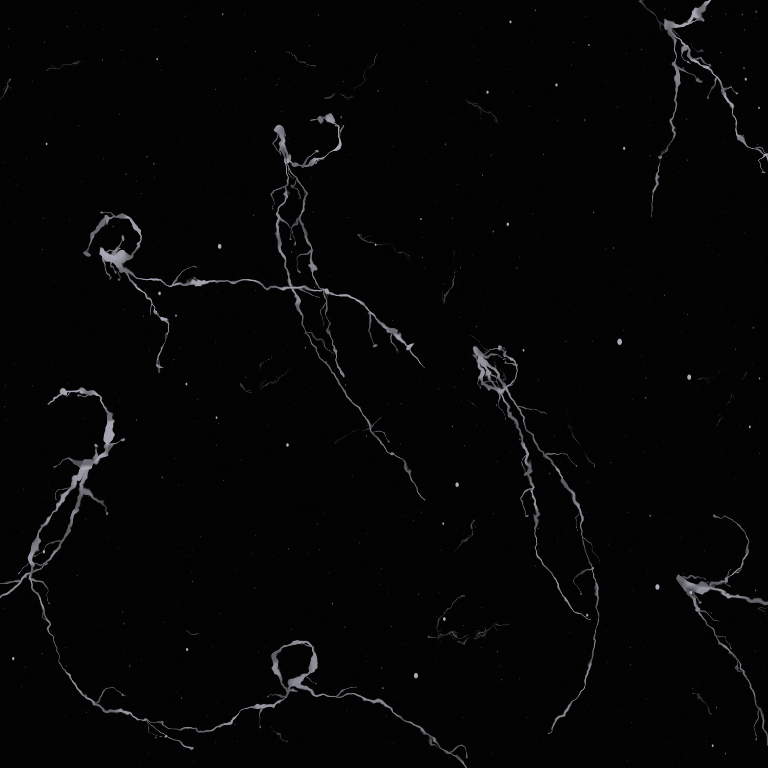
Write a three.js fragment shader that draws this texture.

```glsl
// Pale, knotted paint threads and scattered specks on near-black stone.
varying vec2 vUv;

const int STEPS = 14;
const int STRANDS = 21;
const int HAIRS = 26;
const float EDGE = 0.0010;
const vec3 STONE = vec3(0.006, 0.006, 0.008);
const vec3 PAINT = vec3(0.68, 0.68, 0.73);

float hash(vec2 p) {
  vec3 q = fract(p.xyx * 0.1031);
  q += dot(q, q.yzx + 33.33);
  return fract((q.x + q.y) * q.z);
}

float noise(vec2 p) {
  vec2 cell = floor(p);
  vec2 f = fract(p);
  f = f * f * (3.0 - 2.0 * f);
  float low = mix(hash(cell), hash(cell + vec2(1.0, 0.0)), f.x);
  float high = mix(hash(cell + vec2(0.0, 1.0)), hash(cell + 1.0), f.x);
  return mix(low, high, f.y);
}

vec2 direction(float angle) {
  return vec2(cos(angle), sin(angle));
}

// Distance to a segment whose radius changes from end to end.
float taper(vec2 p, vec2 a, vec2 b, float radiusA, float radiusB) {
  vec2 ab = b - a;
  float h = clamp(dot(p - a, ab) / dot(ab, ab), 0.0, 1.0);
  return length(p - a - ab * h) - mix(radiusA, radiusB, h);
}

float fill(float d) {
  return 1.0 - smoothstep(-EDGE, EDGE, d);
}

// A wandering thread with beads and side twigs, crowded near its start.
float strand(vec2 p, vec2 start, float heading, float bend,
             float stride, float thickness, float seed) {
  if (length(p - start) > float(STEPS) * stride + 0.06) return 0.0;
  float d = 1.0;
  float twigs = 1.0;
  float radius = thickness * 2.2;
  vec2 at = start;
  for (int i = 0; i < STEPS; i++) {
    float k = float(i);
    float along = k / float(STEPS);
    float swell = hash(vec2(k, seed));
    float turn = hash(vec2(k + 31.0, seed)) - 0.5;
    float sprout = hash(vec2(k + 67.0, seed));
    heading += bend + turn * 0.7;
    vec2 next = at + stride * direction(heading);
    float nextRadius = thickness * mix(1.2, 0.45, along) * (0.5 + 1.8 * pow(swell, 4.0));
    d = min(d, taper(p, at, next, radius, nextRadius));
    d = min(d, length(p - next) - thickness * 1.7 * step(0.8, sprout));

    // Twigs bend once and end in a small drop.
    if (sprout > mix(0.45, 0.85, along)) {
      float side = heading + sign(turn) * mix(0.3, 1.1, swell);
      float reach = min(stride, 0.028) * mix(0.35, 0.9, swell);
      vec2 elbow = at + reach * direction(side);
      vec2 tip = elbow + reach * direction(side - turn * 2.5);
      twigs = min(twigs, taper(p, at, elbow, nextRadius, thickness * 0.35));
      twigs = min(twigs, taper(p, elbow, tip, thickness * 0.35, thickness * 0.15));
      twigs = min(twigs, length(p - tip) - thickness * 1.1 * swell);
    }
    at = next;
    radius = nextRadius;
  }
  return max(fill(d), 0.8 * fill(twigs));
}

// Sparse round drops, mostly tiny.
float specks(vec2 p, float cells, float share, float largest) {
  vec2 id = floor(p * cells);
  vec2 jitter = vec2(hash(id + 11.0), hash(id + 47.0));
  vec2 center = (id + mix(vec2(0.2), vec2(0.8), jitter)) / cells;
  float size = hash(id + 83.0);
  float radius = mix(0.0003, largest, pow(size, 9.0));
  float shown = step(hash(id + 129.0), share);
  return shown * mix(0.3, 1.1, size) * fill(length((p - center) * vec2(1.2, 0.9)) - radius);
}

void main() {
  // Wobble at three scales makes the threads ragged.
  vec2 coarse = vec2(noise(vUv * 28.0), noise(vUv * 28.0 + 57.0)) - 0.5;
  vec2 fine = vec2(noise(vUv * 95.0 + 19.0), noise(vUv * 95.0 + 83.0)) - 0.5;
  vec2 rough = vec2(noise(vUv * 230.0 + 5.0), noise(vUv * 230.0 + 41.0)) - 0.5;
  vec2 p = vUv + coarse * 0.015 + fine * 0.006 + rough * 0.0025;

  // Each evenly spread knot sends out two long threads and a curled tangle.
  float ink = 0.0;
  for (int i = 0; i < STRANDS; i++) {
    float n = float(i);
    float knot = floor(n / 3.0);
    float curled = step(1.5, n - 3.0 * knot);
    vec2 start = fract(vec2(0.36, 0.83) + knot * vec2(0.7549, 0.5698));
    float heading = mix(-2.1, 0.2, hash(vec2(n, 5.0)));
    float bend = (hash(vec2(n, 9.0)) - 0.5) * 0.2 + curled * 0.35;
    float stride = mix(mix(0.012, 0.044, hash(vec2(n, 14.0))), 0.013, curled);
    float thickness = mix(0.0011, 0.0023, hash(vec2(n, 21.0))) + 0.0006 * curled;
    float glow = mix(0.75, 1.0, hash(vec2(n, 27.0)));
    ink = max(ink, glow * strand(p, start, heading, bend, stride, thickness, n + 3.0));
  }

  // Short faint hairs lie in every direction.
  for (int i = 0; i < HAIRS; i++) {
    float n = float(i) + 100.0;
    vec2 start = vec2(hash(vec2(n, 4.0)), hash(vec2(n, 8.0)));
    float stride = mix(0.002, 0.008, hash(vec2(n, 12.0)));
    float hair = strand(p, start, 6.28 * hash(vec2(n, 16.0)), 0.05, stride, 0.0005, n);
    ink = max(ink, 0.5 * hair * smoothstep(0.25, 0.6, noise(vUv * 75.0)));
  }

  ink *= mix(0.65, 1.0, smoothstep(0.2, 0.6, noise(vUv * 70.0 + 7.0)));
  ink = max(ink, specks(vUv, 23.0, 0.3, 0.0036));
  ink = max(ink, 0.5 * specks(vUv + 3.0, 41.0, 0.25, 0.0012));
  vec3 stone = STONE + 0.008 * noise(vUv * 240.0);
  gl_FragColor = vec4(mix(stone, PAINT, min(ink, 1.0)), 1.0);
}
```
